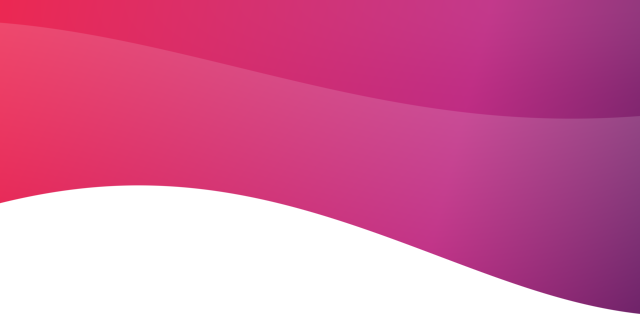
Reproduce this background procedurally as a WebGL 1 fragment shader.

```glsl
precision highp float;
// Two flowing colour bands, red through magenta to plum, above a white ground.
// Skewed cosine waves bound the bands; each band carries a soft white sheen
// over one slanted gradient.
uniform vec2 u_resolution;

const float PI = 3.14159;

// Height of a cosine wave with its extreme at "crest", plus a small skewed bulge.
float wave(float x, float middle, float swing, float crest, float halfPeriod, float bulge, float skew) {
  float hump = sin(PI * pow(x, skew));
  return middle + swing * cos(PI * (x - crest) / halfPeriod) + bulge * hump * hump;
}

// Four colour stops along the slanted axis.
vec3 bandGradient(float t) {
  vec3 red = vec3(0.925, 0.157, 0.322);
  vec3 rose = vec3(0.843, 0.165, 0.408);
  vec3 magenta = vec3(0.748, 0.173, 0.515);
  vec3 plum = vec3(0.440, 0.141, 0.416);
  vec3 color = mix(red, rose, clamp(t / 0.35, 0.0, 1.0));
  color = mix(color, magenta, clamp((t - 0.35) / 0.42, 0.0, 1.0));
  return mix(color, plum, clamp((t - 0.77) / 0.35, 0.0, 1.0));
}

// Coverage below an edge, softened over about one pixel.
float below(float y, float edge) {
  float soft = 0.75 / u_resolution.y;
  return 1.0 - smoothstep(edge - soft, edge + soft, y);
}

void main() {
  vec2 uv = gl_FragCoord.xy / u_resolution;
  float upperEdge = wave(uv.x, 0.789, -0.16, 0.89, 1.06, 0.007, 0.5);
  float groundEdge = wave(uv.x, 0.214, 0.205, 0.208, 0.88, 0.014, 1.4);

  vec3 base = bandGradient(uv.x + 0.125 * (1.0 - uv.y));

  // Sheen fades downward from the top of each band.
  float upperSheen = 0.08 * uv.x * smoothstep(0.62, 1.0, uv.y);
  float lowerSheen = 0.15 * clamp(1.0 - (upperEdge - uv.y) / 0.6, 0.0, 1.0);
  float sheen = mix(upperSheen, lowerSheen, below(uv.y, upperEdge));
  vec3 color = mix(base, vec3(1.0), sheen);

  // White ground
  color = mix(color, vec3(1.0), below(uv.y, groundEdge));
  gl_FragColor = vec4(color, 1.0);
}
```
